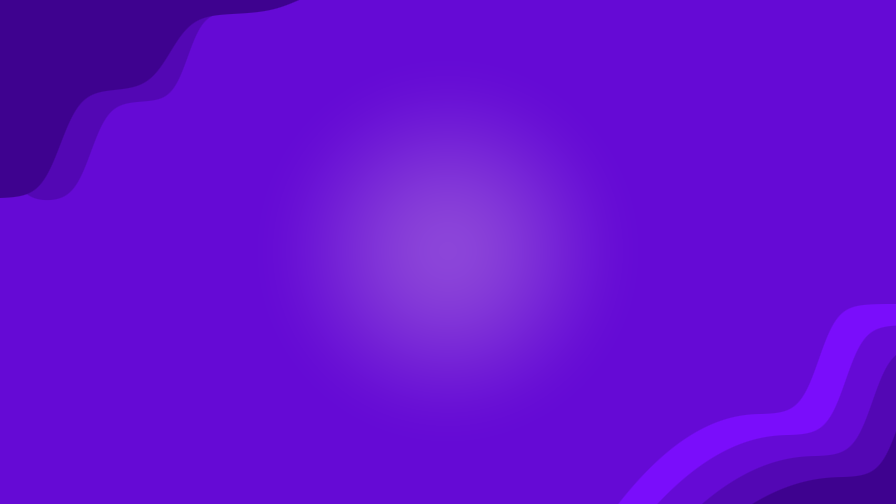
Reproduce this background procedurally as a Shadertoy shader.

```glsl
const vec3 VIOLET = vec3(0.396, 0.040, 0.835);
const vec3 LILAC  = vec3(0.548, 0.270, 0.850);
const vec3 BRIGHT = vec3(0.480, 0.050, 0.985);
const vec3 PLUM   = vec3(0.325, 0.027, 0.705);
const vec3 INDIGO = vec3(0.245, 0.008, 0.560);

// Soft S-shaped step from 0 to 1 around a centre
float softStep(float x, float centre, float width) {
    return 1.0 / (1.0 + exp(min((centre - x) / width, 40.0)));
}

// Rounded shoulder: climbs from 0 at start, levels off at 1
float shoulder(float x, float start, float width) {
    float rest = 1.0 - min((x - start) / width, 1.0);
    return 1.0 - rest * rest;
}

// Smooth-edged coverage of the region where inside > 0
float coverage(float inside) {
    return clamp(inside / max(fwidth(inside), 1e-5) + 0.5, 0.0, 1.0);
}

// Depths of the two upper left waves, measured down from the top
float frontDepth(float x) {
    return 0.3935 - 0.215 * softStep(x, 0.120, 0.0208)
                  - 0.1505 * softStep(x, 0.338, 0.0231)
                  - 0.0556 * softStep(x, 0.593, 0.0324);
}

float backDepth(float x) {
    return 0.331 + 0.0694 * softStep(x, 0.0324, 0.0162)
                 - 0.199 * softStep(x, 0.1806, 0.0185)
                 - 0.178 * softStep(x, 0.3727, 0.0162)
                 - 0.0556 * softStep(x, 0.593, 0.0324);
}

// Height of a lower right wave; x is measured from the right edge
float cornerHeight(float x, float layer) {
    float start = -0.551 + layer * (0.0718 + 0.0056 * layer);
    float width = 0.278 - layer * (0.0162 + 0.00625 * layer);
    float ledge = 0.178 - 0.0417 * layer;
    float crest = -0.153 + 0.0532 * layer;
    return ledge * shoulder(x, start, width)
         + 0.219 * softStep(x, crest, 0.0193);
}

void mainImage(out vec4 fragColor, in vec2 fragCoord) {
    vec2 p = fragCoord / iResolution.y;
    float aspect = iResolution.x / iResolution.y;

    // Central glow
    float glowDist = distance(p, vec2(0.5 * aspect, 0.502));
    vec3 color = mix(VIOLET, LILAC, 1.0 - smoothstep(0.0, 0.394, glowDist));

    // Upper left waves
    float depth = 1.0 - p.y;
    color = mix(color, PLUM, coverage(backDepth(p.x) - depth));
    color = mix(color, INDIGO, coverage(frontDepth(p.x) - depth));

    // Lower right waves, outermost first
    vec3 layers[4] = vec3[4](BRIGHT, VIOLET, PLUM, INDIGO);
    for (int i = 0; i < 4; i++) {
        float height = cornerHeight(p.x - aspect, float(i));
        color = mix(color, layers[i], coverage(height - p.y));
    }

    fragColor = vec4(color, 1.0);
}
```
